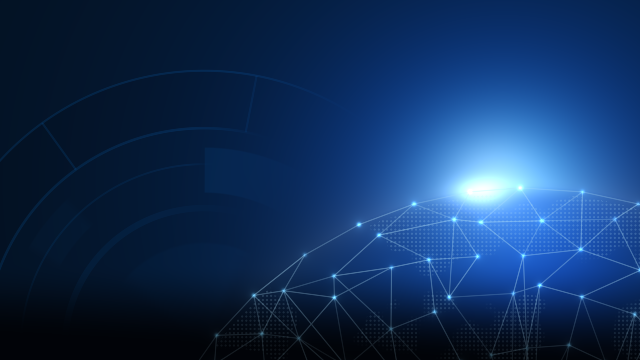
A Shadertoy shader for this background:

```glsl
// A dark blue backdrop with faint dial arcs on the left and a globe rising at
// lower right, lit by a glow on its rim. The globe carries a triangulated net
// built from jittered polar rings, and halftone land cut out by value noise.

// Layout, in units of the canvas height
const vec2 GLOBE = vec2(1.4616, -0.6287);
const float GLOBE_R = 1.1125;
const vec2 GLOW = vec2(1.40, 0.485);
const vec2 CORE = vec2(1.335, 0.462);
const vec2 DIAL = vec2(0.567, 0.035);
const float NET_STEP = 0.1484;   // angle between net columns
const float LINE_HALF = 0.0003;
const float LINE_ALPHA = 0.40;
const float DOT_PITCH = 0.0115;
const float DOT_ALPHA = 0.20;

// Colours
const vec3 NAVY = vec3(0.012, 0.064, 0.122);
const vec3 WIDE_BLUE = vec3(0.010, 0.092, 0.230);
const vec3 MID_BLUE = vec3(0.045, 0.130, 0.340);
const vec3 HALO_CYAN = vec3(0.200, 0.380, 0.280);
const vec3 PALE = vec3(0.260, 0.140, 0.060);
const vec3 HAZE = vec3(0.170, 0.150, 0.120);
const vec3 FLOOR_BLACK = vec3(0.004, 0.012, 0.030);
const vec3 DIAL_BLUE = vec3(0.004, 0.075, 0.130);
const vec3 LINE_COLOR = vec3(0.68, 0.87, 0.96);
const vec3 NODE_COLOR = vec3(0.45, 0.85, 1.00);

float hash(vec2 p) {
    return fract(sin(dot(p, vec2(127.1, 311.7))) * 43758.5);
}

float noise(vec2 p) {
    vec2 i = floor(p), f = fract(p);
    f = f * f * (3.0 - 2.0 * f);
    return mix(mix(hash(i), hash(i + vec2(1, 0)), f.x),
               mix(hash(i + vec2(0, 1)), hash(i + vec2(1, 1)), f.x), f.y);
}

float bell(float d, float width) {
    return exp(-d * d / (width * width));
}

float segmentDist(vec2 p, vec2 a, vec2 b) {
    vec2 pa = p - a, ba = b - a;
    return length(pa - ba * clamp(dot(pa, ba) / dot(ba, ba), 0.0, 1.0));
}

float stroke(float d, float halfWidth, float px) {
    return 1.0 - smoothstep(halfWidth, halfWidth + px, abs(d));
}

// Soft window: 1 between lo and hi
float band(float x, float lo, float hi, float soft) {
    return smoothstep(lo - soft, lo + soft, x) * (1.0 - smoothstep(hi - soft, hi + soft, x));
}

// Net node of a ring (0 is the rim) and column, relative to the globe centre
vec2 netNode(float ring, float column) {
    vec2 id = vec2(ring, column);
    float loose = min(ring, 1.0);
    float jitter = (hash(id) - 0.5) * mix(0.2, 0.7, loose);
    float angle = (column + 0.5 * mod(ring, 2.0) + jitter) * NET_STEP;
    float depth = 0.05 * ring + 0.013 * ring * ring + 0.05 * loose * (hash(id + 7.3) - 0.5);
    return GLOBE_R * (0.995 - depth) * vec2(sin(angle), cos(angle));
}

// x: line coverage, y: node light
vec2 network(vec2 q, float px) {
    vec2 net = vec2(0.0);
    float middle = floor(atan(q.x, q.y) / NET_STEP + 0.5);
    for (int i = 0; i < 5; i++) {
        for (int j = -2; j <= 2; j++) {
            float ring = float(i), column = middle + float(j);
            vec2 a = netNode(ring, column);
            for (int k = 0; k < 4; k++) {
                // One edge along the ring, two to the next ring, one long chord
                vec2 next = k == 0 ? vec2(ring, column + 1.0)
                    : vec2(ring + 1.0, column + mod(ring, 2.0) + float(k) - 2.0);
                if (k == 3) next = vec2(ring + 2.0, column);
                float keep = (i == 0 && k == 0) ? 1.0
                    : step(k == 3 ? 0.6 : 0.25, hash(vec2(column * 4.0 + float(k), ring + 19.0)));
                float d = segmentDist(q, a, netNode(next.x, next.y));
                float weight = 0.55 + 0.45 * hash(vec2(ring + 31.0, column + float(k) * 9.0));
                net.x = max(net.x, keep * weight * stroke(d, LINE_HALF, px));
            }
            float d = length(q - a);
            float power = 0.25 + 0.7 * hash(vec2(column, ring + 5.0));
            net.y += power * (bell(d, 0.0055) + 0.28 * exp(-d / 0.010));
        }
    }
    return net;
}

// Arcs, spokes and pale sectors around the dial centre
float dial(vec2 p, float px) {
    vec2 q = p - DIAL;
    float r = length(q), a = atan(q.x, q.y);
    float v = 0.80 * stroke(r - 0.7685, 0.0015, px) * (1.0 - smoothstep(0.0, 0.65, a));
    v += 0.75 * stroke(r - 0.609, 0.0022, px) * (1.0 - smoothstep(-0.1, 0.32, a));
    v += 0.45 * stroke(r - 0.509, 0.0012, px) * (1.0 - smoothstep(-0.1, 0.05, a));
    v += 0.38 * stroke(r - 0.387, 0.0075, px) * (1.0 - smoothstep(-0.5, 0.35, a));
    float between = band(r, 0.609, 0.7685, px);
    v += between * (0.7 * stroke(r * (a + 0.625), 0.0015, px) + 0.4 * stroke(r * (a - 0.191), 0.0015, px));
    v -= 0.10 * between * (1.0 - smoothstep(-0.2, 0.5, a));
    v += 0.42 * band(r, 0.43, 0.555, px) * smoothstep(0.0, 0.006, a) * (1.0 - smoothstep(0.0, 0.6, a));
    v += 0.14 * band(r, 0.46, 0.56, px) * band(a, -1.05, -0.75, 0.03);
    v += 0.15 * (1.0 - smoothstep(0.285, 0.295, r)) * band(a, -0.85, 0.4, 0.12);
    return v;
}

void mainImage(out vec4 fragColor, in vec2 fragCoord) {
    float px = 1.0 / iResolution.y;
    vec2 p = fragCoord * px, q = p - GLOBE;
    float rise = length(q) - GLOBE_R;
    float inside = 1.0 - smoothstep(-0.05, 0.02, rise);
    float d = length((p - GLOW) * vec2(0.90, 1.0));

    // Backdrop and layered glow
    vec3 col = NAVY + WIDE_BLUE * bell(d, 0.88) + MID_BLUE * bell(d, 0.41);
    col += HALO_CYAN * bell(d, 0.215) * mix(1.0, 0.6, inside);
    col += PALE * bell(length(p - vec2(1.37, 0.49)), 0.13) * mix(1.0, 0.5, inside);
    col += HAZE * exp(-abs(rise) / 0.09) * bell(d, 0.55);
    col += vec3(0.0, 0.02, 0.12) * inside * bell(length(p - vec2(1.5, 0.27)), 0.25);
    col += DIAL_BLUE * dial(p, px);
    col += 0.42 * bell(length((p - CORE) * vec2(0.65, 1.2)), 0.048);

    // Darkness rising from the bottom, deeper on the left
    float fade = smoothstep(mix(0.06, -0.03, clamp(p.x / 1.78, 0.0, 1.0)), 0.27, p.y);
    col = mix(FLOOR_BLACK, col, fade);

    // Halftone land and net
    if (rise < 0.05) {
        float dim = mix(0.35, 1.0, fade);
        float land = smoothstep(0.52, 0.58, noise(q * 7.0 + 3.0) * 0.7 + noise(q * 19.0) * 0.3);
        float dotDist = length(fract(p / DOT_PITCH) - 0.5) * DOT_PITCH;
        float dots = stroke(dotDist, 0.0016, px) * land * step(rise, -0.02);
        col = mix(col, LINE_COLOR, DOT_ALPHA * dots * dim);
        vec2 net = network(q, px);
        col = mix(col, LINE_COLOR, LINE_ALPHA * net.x * dim);
        col += NODE_COLOR * net.y * dim;
    }
    fragColor = vec4(clamp(col, 0.0, 1.0), 1.0);
}
```
